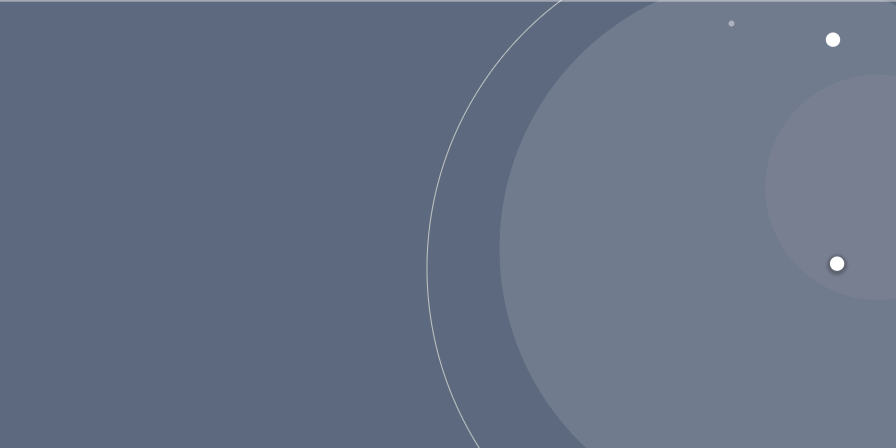
A Shadertoy shader for this background:

```glsl
#define BASE_COLOR vec3(0.363, 0.411, 0.494)
#define DISC_COLOR vec3(0.440, 0.482, 0.557)
#define INNER_COLOR vec3(0.470, 0.498, 0.568)
#define RING_COLOR vec3(0.85, 0.87, 0.84)
#define RING_WIDTH 0.0024
#define RING_OPACITY 0.75
#define DOT_RADIUS 0.0160
#define SHADOW_SIZE 0.013
#define SHADOW_OPACITY 0.22
#define TOP_LINE_HEIGHT 0.0039
#define TOP_LINE_OPACITY 0.42

// Antialiased coverage of a signed distance, given the size of a pixel
float coverage(float signedDistance, float pixel) {
    return clamp(0.5 - signedDistance / pixel, 0.0, 1.0);
}

float disc(vec2 p, vec2 center, float radius, float pixel) {
    return coverage(length(p - center) - radius, pixel);
}

// Area between two discs, so that thin lines keep their weight
float ring(vec2 p, vec2 center, float radius, float width, float pixel) {
    return disc(p, center, radius + 0.5 * width, pixel)
         - disc(p, center, radius - 0.5 * width, pixel);
}

// Soft halo that fades outward from the rim of a disc
float shadow(vec2 p, vec2 center, float radius) {
    float outside = max(length(p - center) - radius, 0.0);
    float fade = 1.0 - smoothstep(0.0, SHADOW_SIZE, outside);
    return fade * SHADOW_OPACITY;
}

void mainImage(out vec4 fragColor, in vec2 fragCoord) {
    // Canvas height is one unit
    float pixel = 1.0 / iResolution.y;
    vec2 p = fragCoord * pixel;
    vec3 color = BASE_COLOR;

    // Large discs and the thin outer ring
    color = mix(color, DISC_COLOR, disc(p, vec2(1.724, 0.4453), 0.609, pixel));
    color = mix(color, INNER_COLOR, disc(p, vec2(1.9596, 0.582), 0.2513, pixel));
    float outline = ring(p, vec2(1.7005, 0.401), 0.7474, RING_WIDTH, pixel);
    color = mix(color, RING_COLOR, outline * RING_OPACITY);

    // Small dots, the lower one with a shadow
    vec2 lowerDot = vec2(1.8685, 0.4115);
    color *= 1.0 - shadow(p, lowerDot - vec2(0.0, 0.003), DOT_RADIUS);
    color = mix(color, vec3(1.0), disc(p, lowerDot, DOT_RADIUS, pixel));
    color = mix(color, vec3(1.0), disc(p, vec2(1.8594, 0.9115), DOT_RADIUS, pixel));
    color = mix(color, vec3(0.68, 0.70, 0.74), disc(p, vec2(1.6328, 0.9475), 0.0065, pixel));

    // Pale line along the top edge
    float topLine = coverage(1.0 - TOP_LINE_HEIGHT - p.y, pixel);
    color = mix(color, vec3(1.0), topLine * TOP_LINE_OPACITY);

    fragColor = vec4(color, 1.0);
}
```
